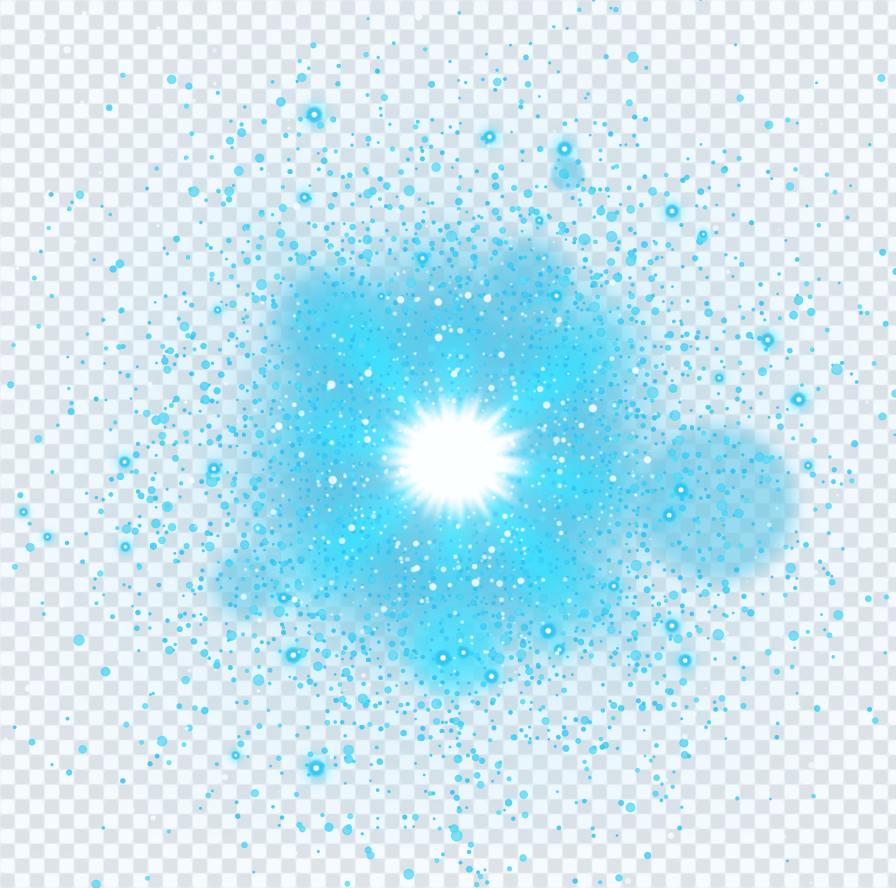
A Shadertoy shader for this background:

```glsl
const float PI = 3.14159265;
const vec3 PALE = vec3(0.965, 0.985, 1.0);
const vec3 GREY = vec3(0.865, 0.89, 0.91);
const vec3 HAZE = vec3(0.53, 0.82, 0.92);
const vec3 BODY = vec3(0.35, 0.77, 0.90);
const vec3 CYAN = vec3(0.22, 0.88, 1.0);
const vec3 AZURE = vec3(0.16, 0.75, 0.95);

float hash(vec2 p) {
    return fract(sin(dot(p, vec2(127.1, 311.7))) * 43758.5453);
}

vec2 hash2(vec2 p) {
    return vec2(hash(p), hash(p + 37.3));
}

vec2 polar(float angle) {
    return vec2(cos(angle), sin(angle));
}

float softDisc(vec2 p, vec2 center, float radius, float blur) {
    return 1.0 - smoothstep(radius - blur, radius + blur, length(p - center));
}

// Alternating squares with edges softened by one pixel
vec3 checker(vec2 uv, float cell, float pixel) {
    vec2 wave = sin(uv * PI / cell);
    float edge = pixel * PI / cell;
    return mix(GREY, PALE, smoothstep(-edge, edge, -wave.x * wave.y));
}

// Beam that widens and fades away from the origin
float beam(vec2 p, float angle, float reach, float spread) {
    vec2 dir = polar(angle);
    float along = dot(p, dir);
    float across = dot(p, vec2(-dir.y, dir.x));
    float width = 0.008 + spread * max(along, 0.0);
    float fade = 1.0 - smoothstep(reach * 0.6, reach * 1.3, along);
    return exp(-across * across / (width * width)) * fade * smoothstep(0.0, 0.03, along);
}

// One random dot per cell; x is its fill, y its rim
vec2 dots(vec2 p, float cell, float falloff, float amount, float seed, float pixel) {
    vec2 id = floor(p / cell);
    float spread = length((id + 0.5) * cell) / falloff;
    float present = step(hash(id + seed), amount * exp(-spread * spread * spread));
    float size = cell * mix(0.08, 0.24, pow(hash(id + seed + 5.1), 2.0));
    vec2 center = (id + 0.5 + (hash2(id + seed + 9.7) - 0.5) * 0.5) * cell;
    float d = length(p - center) - size;
    float fill = 1.0 - smoothstep(-pixel, pixel, d);
    float rim = 1.0 - smoothstep(0.0, pixel * 1.3, abs(d));
    return present * vec2(fill, rim);
}

// Glowing motes spread around the burst
vec3 addMotes(vec3 color, vec2 p, float pixel) {
    for (int i = 0; i < 34; i++) {
        float n = float(i);
        vec2 rnd = hash2(vec2(n, 4.0));
        vec2 center = polar(n * 2.4 + rnd.x) * mix(0.20, 0.50, rnd.y);
        float size = mix(0.004, 0.009, hash(vec2(n, 8.0)));
        float d = length(p - center);
        color = mix(color, CYAN, 0.55 * exp(-d * d / (size * size * 2.6)));
        color = mix(color, AZURE, 0.8 * softDisc(p, center, size, size * 0.3));
        color = mix(color, PALE, softDisc(p, center, size * 0.36, pixel));
    }
    return color;
}

void mainImage(out vec4 fragColor, in vec2 fragCoord) {
    float pixel = 1.0 / iResolution.y;
    vec2 uv = fragCoord * pixel;
    vec2 p = uv - vec2(0.512, 0.484);
    float r = length(p);
    float angle = atan(p.y, p.x);

    // Checkerboard and wide haze
    vec3 color = checker(uv, 1.0 / 60.0, pixel);
    float above = smoothstep(0.03, 0.065, uv.y);
    color = mix(color, HAZE, 0.5 * above * exp(-r * r / 0.085));

    // Long faint streak, blurred lobes and translucent discs
    float streak = beam(p, 2.27, 0.31, 0.09) + beam(p, -0.80, 0.31, 0.09);
    color = mix(color, BODY, 0.35 * streak);
    color = mix(color, BODY, 0.55 * softDisc(p, vec2(0.295, -0.051), 0.088, 0.018));
    color = mix(color, BODY, 0.55 * softDisc(p, vec2(0.127, 0.320), 0.019, 0.004));
    color = mix(color, BODY, 0.6 * softDisc(p, vec2(0.085, 0.205), 0.042, 0.02));
    color = mix(color, BODY, 0.55 * softDisc(p, vec2(-0.235, -0.142), 0.038, 0.02));
    color = mix(color, BODY, 0.6 * softDisc(p, vec2(-0.145, 0.150), 0.055, 0.025));
    float outline = r + 0.012 * sin(angle * 4.0 + 1.2) * sin(angle * 3.0);
    color = mix(color, BODY, 0.94 * (1.0 - smoothstep(0.13, 0.285, outline)));
    color = mix(color, CYAN, 0.65 * softDisc(p, vec2(-0.002, -0.215), 0.05, 0.022));

    // Eight broad rays, longest on the diagonals
    float rays = 0.0;
    for (int i = 0; i < 8; i++) {
        float a = float(i) * PI / 4.0;
        float diagonal = pow(sin(2.0 * a), 2.0);
        float reach = mix(0.14, 0.20, diagonal) + 0.04 * pow(cos(a), 2.0);
        rays += beam(p, a - 0.105 - 0.105 * cos(2.0 * a), reach, 0.17);
    }
    float grain = hash(floor(uv * 420.0)) - 0.5;
    color = mix(color, CYAN, clamp(rays * (0.92 + 0.3 * grain), 0.0, 1.0));

    // Blue dust, some of it hollow
    for (int i = 0; i < 4; i++) {
        float n = float(i);
        vec2 dust = dots(p + n * 0.0037, 0.010 + 0.005 * n, 0.33 + 0.025 * n, 0.48, n * 17.0, pixel);
        vec3 tint = mix(AZURE, CYAN, 0.3 * n);
        color = mix(color, mix(tint, HAZE, 0.2 * n), 0.8 * dust.x);
        color = mix(color, tint, 0.65 * dust.y);
    }
    color = addMotes(color, p, pixel);

    // White sparks close to the core
    for (int i = 0; i < 3; i++) {
        float n = float(i);
        vec2 spark = dots(p + n * 0.0053, 0.012 + 0.004 * n, 0.19, 0.42, 80.0 + n * 13.0, pixel);
        color = mix(color, PALE, (0.6 + 0.15 * n) * spark.x);
    }

    // White core with fine spikes
    float spikes = 0.008 * sin(angle * 9.0 + 1.0) * sin(angle * 22.0) + 0.005 * sin(angle * 14.0);
    float coreRadius = length(p * vec2(0.9, 1.05)) + spikes * smoothstep(0.02, 0.07, r);
    color = mix(color, PALE, 0.55 * exp(-r * r / 0.006));
    color = mix(color, vec3(0.99, 1.0, 1.0), 1.0 - smoothstep(0.042, 0.082, coreRadius));

    fragColor = vec4(color, 1.0);
}
```
